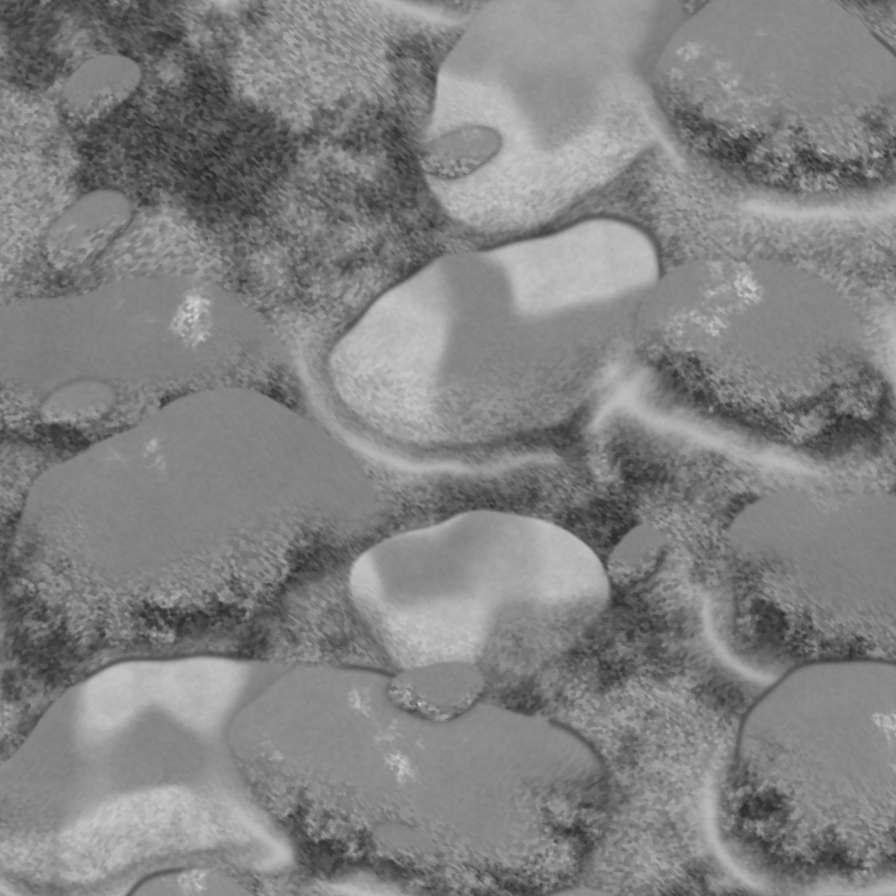
Give the GLSL for this texture, as a Shadertoy shader.

```glsl
// Grey bed of worn stones: warped ellipses scattered in two grids, painted back to front.
// Each has a smooth crown, a grainy belly, a ragged dark underside and sometimes a pale crescent.
// Smooth cellular noise gives mottling and ragged edges; fine cells give the grain.
#define STONE_CELL vec2(0.37, 0.255)
#define PEBBLE_CELL vec2(0.19, 0.16)
#define PEBBLE_SHARE 0.42
#define PALE_SHARE 0.27
#define GRAIN_SCALE 235.0
#define GRAIN_DEPTH 0.26
#define CROWN_TONE 0.525
#define PALE_TONE 0.73
#define DARK_TONE 0.22
#define CRESCENT_TONE 0.76
#define FRINGE 0.055

vec2 hash2(vec2 p) {
    vec3 q = fract(p.xyx * vec3(0.1031, 0.1030, 0.0973));
    q += dot(q, q.yzx + 33.33);
    return fract((q.xx + q.yz) * q.zy);
}

mat2 turn(float a) {
    return mat2(cos(a), sin(a), -sin(a), cos(a));
}

// Smooth cellular noise: cell values blended by distance to their seeds
float cells(vec2 p) {
    vec2 base = floor(p), f = p - base;
    float sum = 0.0, weight = 0.0;
    for (int j = -1; j <= 1; j++)
    for (int i = -1; i <= 1; i++) {
        vec2 o = vec2(i, j);
        vec2 seed = hash2(base + o + 101.0);
        vec2 d = o + 0.15 + 0.7 * seed - f;
        float w = exp(-5.0 * dot(d, d));
        sum += w * hash2(base + o + 257.0).x;
        weight += w;
    }
    return sum / weight;
}

// Layered cells, stretched back to roughly the 0..1 range
float mottle(vec2 p) {
    float sum = 0.0, amp = 0.5;
    for (int i = 0; i < 4; i++) {
        sum += amp * (cells(p) - 0.5);
        p = turn(0.7) * p * 2.1 + 17.3;
        amp *= 0.58;
    }
    return clamp(0.5 + 1.35 * sum, 0.0, 1.0);
}

// Layered sines that bend the stone outlines
vec2 bend(vec2 p) {
    return 0.016 * sin(p.yx * vec2(13.0, 11.0) + vec2(0.6, 2.1))
         + 0.008 * sin(p.yx * vec2(29.0, 24.0) + p * 9.0)
         + 0.002 * sin(p.yx * 67.0 + p * 31.0);
}

// Paints one stone over the shade; noise = broad mottle, ragged mottle, grain, soft cloud
void paintStone(inout float shade, vec2 p, vec2 radius, float angle, vec2 seed, float size, vec4 noise) {
    vec2 q = p * turn(angle);
    float l = length(q / radius);
    float d = l * (l - 1.0) / max(length(q / (radius * radius)), 0.001);
    float low = smoothstep(0.35, -0.55, p.y / radius.y);
    float rag = noise.y - 0.5;

    // Contact shadow and the pale crescent below
    float outer = max(d, 0.0);
    shade = mix(shade, DARK_TONE + 0.06, (0.15 + 0.4 * low) * exp(-outer / (0.018 * size)));
    float lit = low * step(0.4, seed.y) * step(0.8, size) * smoothstep(0.15, 0.6, noise.w);
    float off = d - 0.030 + 0.016 * (noise.w - 0.5);
    float glow = 0.5 * exp(-off * off / 0.0007) + 0.35 * exp(-off * off / 0.00005);
    shade = mix(shade, CRESCENT_TONE, clamp(lit * glow, 0.0, 1.0));

    // Crown, with hazy light patches on the pale stones
    float pale = step(1.0 - PALE_SHARE, seed.x) * step(0.8, size);
    float haze = smoothstep(0.22, 0.72, noise.w + 0.12 * (noise.x - 0.5));
    float body = CROWN_TONE + 0.05 * (noise.x - 0.5) + 0.04 * (seed.y - 0.5);
    body = mix(body, PALE_TONE + 0.08 * rag, pale * haze);
    float spot = smoothstep(0.72, 1.0, noise.x + 0.25 * rag) * (1.0 - pale);
    body += spot * (0.15 + 0.25 * noise.z);

    // Grainy belly and ragged dark underside
    float belly = low * smoothstep(-0.13 * size, -0.02, d + 0.04 * rag);
    body += GRAIN_DEPTH * noise.z * (0.10 + 0.8 * belly * (1.0 - 0.6 * pale));
    float fringe = smoothstep(-FRINGE * size, 0.012, d + 0.11 * size * rag);
    body = mix(body, DARK_TONE + 0.15 * noise.z, 0.9 * fringe * low * (1.0 - 0.75 * pale));

    // Crisp top outline, soft lower one, broken dark seam
    float soft = mix(0.003, 0.014 * size, low * (1.0 - 0.6 * pale));
    float edge = smoothstep(soft, -soft, d + 0.022 * size * low * rag * (1.0 - 0.8 * pale));
    shade = mix(shade, body, edge);
    float seam = exp(-d * d / 0.000018) * step(0.5, seed.y) * smoothstep(0.3, 0.6, noise.w);
    shade = mix(shade, DARK_TONE, 0.6 * seam * (1.0 - low) * size);
}

// Scatters stones over a jittered grid
void paintLayer(inout float shade, vec2 p, vec2 cell, float share, float size, vec4 noise) {
    vec2 home = floor(p / cell);
    for (int j = 1; j >= -1; j--)
    for (int i = -1; i <= 1; i++) {
        vec2 id = home + vec2(i, j);
        vec2 a = hash2(id + 31.0 + 50.0 * size), b = hash2(id + 73.0 + 90.0 * size);
        vec2 seed = hash2(id + 149.0);
        if (b.y > share) continue;
        vec2 center = (id + 0.5 + 0.42 * (a - 0.5)) * cell;
        vec2 radius = size * mix(vec2(0.135, 0.092), vec2(0.225, 0.135), vec2(b.x, a.y));
        paintStone(shade, p - center, radius, mix(-0.3, 0.75, a.x), seed, size, noise);
    }
}

void mainImage(out vec4 fragColor, in vec2 fragCoord) {
    vec2 p = fragCoord / iResolution.y;
    vec2 warped = p + bend(p);
    float broad = mottle(p * 8.0 + 5.0);
    float ragged = mottle(p * 34.0 + 40.0);
    float grain = cells(turn(0.5) * warped * GRAIN_SCALE * vec2(0.85, 1.1)) - 0.5;
    float cloud = clamp(0.5 + 1.2 * (cells(warped * 12.0 + 60.0) - 0.5), 0.0, 1.0);
    vec4 noise = vec4(broad, ragged, grain, cloud);

    // Gritty ground between the stones
    float shade = mix(0.29, 0.56, smoothstep(0.15, 0.65, broad + 0.2 * (ragged - 0.5)));
    shade += 0.08 * (ragged - 0.5) + 0.7 * GRAIN_DEPTH * grain;

    paintLayer(shade, warped, STONE_CELL, 0.93, 1.0, noise);
    paintLayer(shade, warped, PEBBLE_CELL, PEBBLE_SHARE, 0.27, noise);
    fragColor = vec4(vec3(clamp(shade, 0.0, 1.0)), 1.0);
}
```
